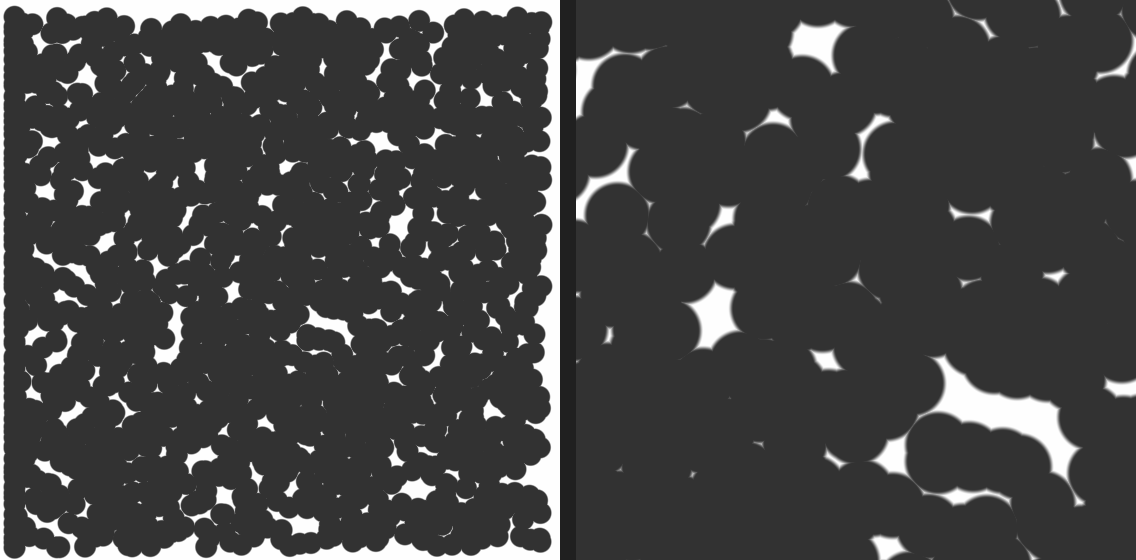
Left, the full canvas; right, a detail of the centre.
Give the GLSL for this pattern, as a Shadertoy shader.

```glsl
// Dark overlapping discs scattered over a white square, leaving ragged bright gaps.

const vec3  DISC_COLOR   = vec3(0.197);
const vec3  GAP_COLOR    = vec3(0.997);
const float DISC_RADIUS  = 0.0195;
const float EDGE_SOFT    = 0.0017;               // half width of the disc edge
const vec2  FIELD_MIN    = vec2(0.026, 0.022);   // range of the disc centres
const vec2  FIELD_MAX    = vec2(0.967, 0.970);
const float CELLS        = 22.0;                 // cells per side of the field
const int   CANDIDATES   = 12;                   // possible discs per cell
const float PRESENCE     = 0.337;                // chance that a candidate exists
const float COLUMN_STEP  = 0.0125;               // spacing of the left column
const uint  SEED         = 17u;

// Three random values in 0..1 from three integers
vec3 hash3(ivec3 key) {
    uvec3 v = uvec3(key + 64) + SEED;
    v = v * 1664525u + 1013904223u;
    v.x += v.y * v.z;
    v.y += v.z * v.x;
    v.z += v.x * v.y;
    v ^= v >> 16u;
    v.x += v.y * v.z;
    v.y += v.z * v.x;
    v.z += v.x * v.y;
    return vec3(v >> 8u) / 16777216.0;
}

// Distance to the nearest centre of the random field.
// A disc is narrower than a cell, so the closest 2 x 2 cells suffice.
float scatteredCentres(vec2 p) {
    vec2 cellSize = (FIELD_MAX - FIELD_MIN) / CELLS;
    ivec2 corner = ivec2(floor((p - FIELD_MIN) / cellSize - 0.5));
    float nearest = 1.0;
    for (int j = 0; j < 2; j++)
    for (int i = 0; i < 2; i++) {
        ivec2 cell = corner + ivec2(i, j);
        if (any(lessThan(cell, ivec2(0))) ||
            any(greaterThanEqual(cell, ivec2(CELLS)))) continue;
        for (int k = 0; k < CANDIDATES; k++) {
            vec3 rnd = hash3(ivec3(cell, k));
            if (rnd.z > PRESENCE) continue;
            vec2 centre = FIELD_MIN + (vec2(cell) + rnd.xy) * cellSize;
            nearest = min(nearest, distance(p, centre));
        }
    }
    return nearest;
}

// Distance to the nearest centre of the dense column along the left side
float columnCentres(vec2 p) {
    int row = int(floor(p.y / COLUMN_STEP));
    float nearest = 1.0;
    for (int i = -2; i <= 2; i++) {
        float jitter = hash3(ivec3(row + i, 0, 99)).x;
        float y = (float(row + i) + jitter) * COLUMN_STEP;
        vec2 centre = vec2(FIELD_MIN.x, clamp(y, FIELD_MIN.y, FIELD_MAX.y));
        nearest = min(nearest, distance(p, centre));
    }
    return nearest;
}

void mainImage(out vec4 fragColor, in vec2 fragCoord) {
    vec2 p = fragCoord / iResolution.xy;
    float edge = min(scatteredCentres(p), columnCentres(p)) - DISC_RADIUS;

    // Soft edge, never thinner than a pixel
    float soft = max(EDGE_SOFT, 0.7 / iResolution.y);
    float gap = smoothstep(-soft, soft, edge);
    fragColor = vec4(mix(DISC_COLOR, GAP_COLOR, gap), 1.0);
}
```
